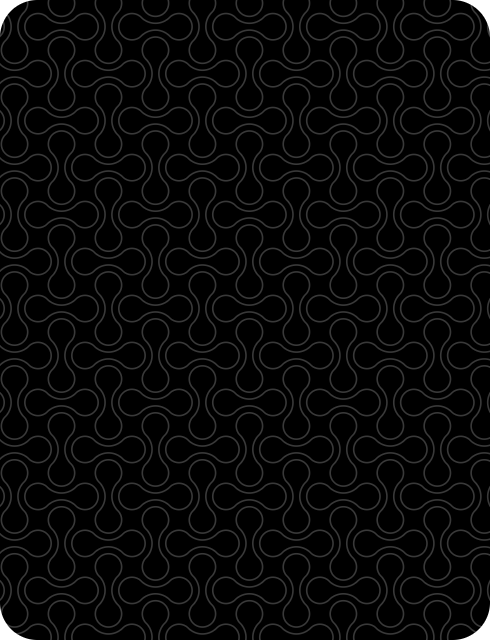
This pattern is drawn by a WebGL 2 fragment shader. Its source:

```glsl
#version 300 es
precision highp float;

uniform vec2 u_resolution;
out vec4 fragColor;

// Lengths are fractions of the canvas height.
const float STEP = 0.0734;                  // spacing of dumbbell centres
const vec2 ANCHOR = vec2(0.0961, 0.9583);   // centre of one horizontal dumbbell
const float LINE_WIDTH = 0.0025;
const float CORNER_RADIUS = 0.0585;

// Radii in lattice steps; the two arcs meet tangentially.
const float LOBE_RADIUS = 0.28;
const float NECK_RADIUS = 0.70711 - LOBE_RADIUS;

const vec3 GROUND = vec3(0.0);
const vec3 LINE = vec3(0.225);
const vec3 PAPER = vec3(1.0);

// Distance to the outline of a horizontal dumbbell centred at the origin.
float dumbbellOutline(vec2 p) {
    p = abs(p);
    return p.x + p.y < 0.5
        ? abs(length(p - vec2(0.0, 0.5)) - NECK_RADIUS)
        : abs(length(p - vec2(0.5, 0.0)) - LOBE_RADIUS);
}

// Nearest outline on a lattice where the orientation alternates.
float latticeOutline(vec2 p) {
    vec2 home = floor(p + 0.5);
    float nearest = 1e3;
    for (int j = -1; j <= 1; j++) {
        for (int i = -1; i <= 1; i++) {
            vec2 cell = home + vec2(i, j);
            vec2 local = p - cell;
            bool upright = mod(cell.x + cell.y, 2.0) > 0.5;
            nearest = min(nearest, dumbbellOutline(upright ? local.yx : local));
        }
    }
    return nearest;
}

float roundedBox(vec2 p, vec2 halfSize, float radius) {
    vec2 q = abs(p) - halfSize + radius;
    return length(max(q, 0.0)) + min(max(q.x, q.y), 0.0) - radius;
}

// Antialiased fill of a signed distance given in canvas heights.
float coverage(float d) {
    return clamp(0.5 - d * u_resolution.y, 0.0, 1.0);
}

void main() {
    vec2 p = gl_FragCoord.xy / u_resolution.y;
    vec2 halfCanvas = 0.5 * u_resolution / u_resolution.y;

    // Thin outlines on the dark ground
    float outline = latticeOutline((p - ANCHOR) / STEP) * STEP;
    vec3 color = mix(GROUND, LINE, coverage(outline - 0.5 * LINE_WIDTH));

    // Rounded card edge
    float card = coverage(roundedBox(p - halfCanvas, halfCanvas, CORNER_RADIUS));
    fragColor = vec4(mix(PAPER, color, card), 1.0);
}
```
